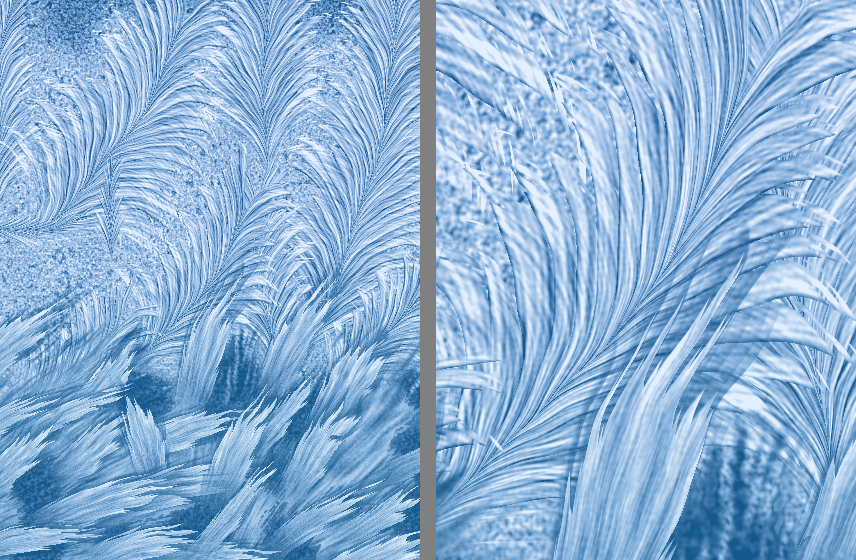
Left, the full canvas; right, a detail of the centre.
Write a Shadertoy shader that draws this texture.

```glsl
#define DEEP vec3(0.08, 0.345, 0.545)
#define MID vec3(0.50, 0.685, 0.85)
#define PALE vec3(0.88, 0.94, 0.99)
#define BARB_RISE 0.58
#define BARB_DROOP 2.6
#define HAIR_FREQ 310.0
#define GRAIN_FREQ 165.0
#define LEAVES 30
#define FROST_LINE 0.36
#define CONTRAST 1.12

vec2 hash2(vec2 p) {
    vec3 q = fract(p.xyx * vec3(0.1031, 0.1030, 0.0973));
    q += dot(q, q.yzx + 33.33);
    return fract((q.xx + q.yz) * q.zy);
}

float corner(vec2 cell, vec2 offset) {
    return dot(hash2(cell) * 2.0 - 1.0, offset);
}

float gnoise(vec2 p) {
    vec2 i = floor(p), f = fract(p), e = vec2(0, 1);
    vec2 w = f * f * f * (f * (f * 6.0 - 15.0) + 10.0);
    return mix(mix(corner(i, f), corner(i + e.yx, f - e.yx), w.x),
               mix(corner(i + e.xy, f - e.xy), corner(i + 1.0, f - 1.0), w.x), w.y);
}

// Feather with barbs that leave the spine steeply and curl outward
void plume(inout float tone, vec2 p, vec2 root, vec2 tip, float bend, float width, float gap) {
    vec2 axis = tip - root, q = p - root;
    float len = length(axis);
    axis /= len;
    float t = dot(q, axis), x = clamp(t / len, -0.2, 1.2);
    float v = dot(q, vec2(-axis.y, axis.x)) - bend * 4.0 * x * (1.0 - x);
    float s = abs(v) + 0.0005, side = step(0.0, v);
    float start = t - BARB_RISE * sqrt(s) + BARB_DROOP * s * s;
    float phase = start / gap + 0.8 * gnoise(vec2(start * 22.0, s * 14.0) + root * 40.0);
    float blur = clamp(fwidth(phase), 0.02, 0.4);
    phase += 0.5 * side;
    float f = fract(phase);
    vec2 rnd = hash2(vec2(floor(phase) + 50.0, side * 7.0 + floor(root.x * 90.0) + 20.0));

    // Ridge profile, dark grooves and fine hairs
    float ridge = smoothstep(0.0, 0.10 + blur, f) * (1.0 - 0.5 * smoothstep(0.35, 0.9, f));
    float hair = gnoise(vec2((start + 0.6 * s) * HAIR_FREQ, s * 32.0));
    float strand = gnoise(vec2(start * HAIR_FREQ * 0.75, s * 13.0 + 9.0));
    float shade = 0.21 + 0.52 * ridge + 0.56 * hair + 0.60 * strand + 0.16 * (rnd.y - 0.5);
    shade += 0.16 * smoothstep(0.2, 1.0, s / width);
    shade -= 0.12 * (1.0 - smoothstep(0.001, 0.004, s));

    // Ragged outline made by the single barb tips
    float along = start / len;
    float reach = width * mix(1.0, 0.4, clamp(along, 0.0, 1.0)) * (0.70 + 0.45 * rnd.x);
    reach *= 1.0 - 0.4 * f * f + 0.5 * hair;
    float cover = smoothstep(0.0, 0.008, reach - s);
    cover *= smoothstep(-0.10, 0.03, along + 0.2 * strand) * smoothstep(1.03, 0.95, along);
    tone = mix(tone, shade, cover * 0.95);
}

// Directions in the lower frost spread from two hidden centres
vec2 fan(vec2 p, float right) {
    return p - mix(vec2(-0.40, -0.10), vec2(0.32, -0.14), right);
}

float streaks(vec2 d, float freq) {
    float a = atan(d.y, d.x), r = length(d);
    return gnoise(vec2(a * freq, r * 9.0)) + 0.9 * gnoise(vec2(a * freq * 3.1, r * 22.0));
}

// Silky spray that widens into pointed fingers and shades what lies behind
void leaf(inout float tone, vec2 p, vec2 root, vec2 dir, float len, float width, float seed) {
    vec2 q = p - root;
    float u = dot(q, dir) / len;
    float v = dot(q, vec2(-dir.y, dir.x)) / width + (seed - 0.4) * 2.2 * u * u;
    float across = v / (0.25 + 0.75 * clamp(u, 0.0, 1.2));
    float wobble = gnoise(vec2(across * 2.0, u * 4.0) + seed * 60.0);
    float tooth = fract(across * 3.2 + 1.4 * wobble + seed * 9.0);
    float notch = fract(across * 9.0 + 2.0 * wobble);
    tooth *= 1.0 - smoothstep(0.88, 1.0, tooth);
    notch *= 1.0 - smoothstep(0.8, 1.0, notch);
    float reach = 1.0 - 0.6 * across * across - 0.2 * across - 0.24 * tooth - 0.07 * notch + 0.2 * wobble;
    float fade = smoothstep(0.08, 0.5, u);
    float silk = gnoise(vec2(across * 6.0, u * 2.5) + seed * 90.0)
               + 0.9 * gnoise(vec2(across * 21.0 + u * 4.0, u * 8.0) + seed * 30.0)
               + 0.6 * gnoise(vec2(across * 40.0 + u * 9.0, u * 22.0) + seed * 50.0);
    float shade = 0.42 + 0.26 * u + 0.38 * silk + 0.14 * smoothstep(0.25, 0.0, reach - u);
    tone = mix(tone, 0.08, 0.62 * fade * smoothstep(0.26, 0.0, u - reach));
    tone = mix(tone, shade, fade * smoothstep(0.0, 0.025, reach - u));
}

void mainImage(out vec4 fragColor, in vec2 fragCoord) {
    vec2 uv = fragCoord / iResolution.y;
    vec2 p = uv + 0.020 * vec2(gnoise(uv * 6.0), gnoise(uv * 6.0 + 31.0));
    p += 0.004 * vec2(gnoise(uv * 27.0), gnoise(uv * 27.0 + 13.0));

    // Granular ice with dark flecks
    float fine = gnoise(uv * GRAIN_FREQ), finer = gnoise(uv * GRAIN_FREQ * 1.9 + 17.0);
    float cloud = gnoise(uv * vec2(13.0, 6.0) + 5.0);
    float fleck = gnoise(uv * vec2(95.0, 75.0) + 7.0) + 0.5 * cloud;
    float tone = 0.62 + 0.50 * fine + 0.50 * finer + 0.16 * cloud;
    tone -= 0.30 * smoothstep(0.15, 0.38, fleck);
    tone -= 0.30 * smoothstep(0.88, 1.02, uv.y + 0.16 * gnoise(uv * 9.0 + 3.0));

    // Feathers, back to front
    plume(tone, p, vec2(-0.01, 0.58), vec2(0.02, 0.98), 0.01, 0.08, 0.020);
    plume(tone, p, vec2(0.02, 0.56), vec2(0.32, 0.94), -0.04, 0.18, 0.024);
    plume(tone, p, vec2(0.485, 0.66), vec2(0.48, 1.04), 0.01, 0.12, 0.020);
    plume(tone, p, vec2(0.205, 0.52), vec2(0.20, 0.68), 0.01, 0.030, 0.018);
    plume(tone, p, vec2(-0.05, 0.59), vec2(0.12, 0.61), -0.01, 0.030, 0.014);
    plume(tone, p, vec2(0.51, 0.32), vec2(0.71, 1.04), -0.05, 0.18, 0.021);
    plume(tone, p, vec2(0.50, 0.31), vec2(0.46, 0.62), 0.01, 0.11, 0.021);
    plume(tone, p, vec2(0.20, 0.32), vec2(0.43, 0.60), -0.03, 0.14, 0.025);
    plume(tone, p, vec2(-0.04, 0.22), vec2(0.20, 0.40), -0.02, 0.13, 0.022);
    plume(tone, p, vec2(0.56, 0.24), vec2(0.77, 0.48), 0.01, 0.11, 0.022);

    // Streaked bed of the lower frost, broken by dark gaps
    float flow = mix(streaks(fan(p, 0.0), 46.0), streaks(fan(p, 1.0), 22.0), smoothstep(0.27, 0.38, p.x));
    float gaps = gnoise(p * 8.5 + 40.0) + 0.25 * flow + 0.12 * fine;
    float bed = 0.47 + 0.48 * flow + 0.12 * fine;
    bed = mix(bed, 0.12 + 0.26 * fine + 0.18 * flow, smoothstep(0.06, 0.14, gaps));
    float line = uv.y + 0.10 * gnoise(uv * 8.0 + 12.0) + 0.10 * flow;
    tone = mix(tone, bed, smoothstep(FROST_LINE + 0.05, FROST_LINE - 0.05, line));

    // Leaves, from the frost line down to the bottom edge
    for (int i = 0; i < LEAVES; i++) {
        float k = float(i);
        vec2 rnd = hash2(vec2(k + 3.0, 11.0));
        vec2 root = vec2(fract(k * 0.618 + 0.1) * 0.92 - 0.20, mix(0.25, -0.12, k / float(LEAVES)));
        vec2 dir = normalize(fan(root + 0.08, step(0.27, root.x)));
        dir = normalize(dir + (rnd.x - 0.5) * 0.5 * vec2(-dir.y, dir.x));
        leaf(tone, p, root, dir, 0.19 + 0.14 * rnd.y, 0.035 + 0.035 * rnd.x, rnd.y);
    }

    // Icy palette, slightly more violet above
    tone = clamp(0.51 + (tone + 0.12 * finer - 0.5) * CONTRAST, 0.0, 1.0);
    vec3 colour = mix(DEEP, MID, min(tone * 2.0, 1.0));
    colour = mix(colour, PALE, max(tone * 2.0 - 1.0, 0.0));
    colour += vec3(0.015, -0.004, 0.012) * smoothstep(0.25, 0.65, uv.y);
    fragColor = vec4(colour, 1.0);
}
```
